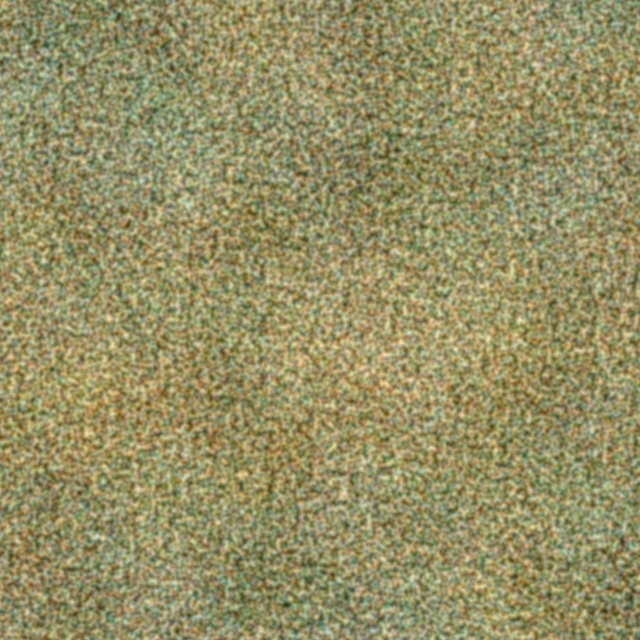
This texture is drawn by a Shadertoy shader. Its source:

```glsl
// Fine olive and straw coloured grain, like dry felt or short weathered turf.
// Layers of rotated gradient noise set the brightness of the grains, while
// separate layers tint them from grey green to tan in broad soft patches.

const vec3 OLIVE_STRAW = vec3(0.586, 0.566, 0.397);
const vec3 LIGHT_AXIS = vec3(1.0, 0.99, 0.97);
const vec3 WARM_AXIS = vec3(0.75, -0.08, -0.90);
const vec3 GREEN_AXIS = vec3(-0.75, 0.40, -0.10);

// Integer hash giving a unit gradient for a lattice cell
vec2 cellGradient(vec2 cell, uint seed) {
    uvec2 c = uvec2(ivec2(cell));
    uint h = c.x * 1597u + c.y * 51749u + seed * 7919u;
    h = (h ^ (h >> 16)) * 73244475u;
    h = (h ^ (h >> 15)) * 73244475u;
    h ^= h >> 16;
    float angle = 6.28319 * float(h & 65535u) / 65536.0;
    return vec2(cos(angle), sin(angle));
}

// Gradient noise scaled to a deviation of about one
float gradientNoise(vec2 p, uint seed) {
    vec2 cell = floor(p);
    vec2 f = p - cell;
    vec2 u = f * f * f * (f * (f * 6.0 - 15.0) + 10.0);
    vec2 e = vec2(0.0, 1.0);
    float a = dot(cellGradient(cell, seed), f);
    float b = dot(cellGradient(cell + e.yx, seed), f - e.yx);
    float c = dot(cellGradient(cell + e.xy, seed), f - e.xy);
    float d = dot(cellGradient(cell + e.yy, seed), f - e.yy);
    return 4.5 * mix(mix(a, b, u.x), mix(c, d, u.x), u.y);
}

// Each layer has its own rotation, which hides the lattice directions
float layer(vec2 p, float frequency, uint seed) {
    float angle = 0.4 + 1.3 * float(seed);
    float s = sin(angle), c = cos(angle);
    return gradientNoise(mat2(c, s, -s, c) * p * frequency + 17.3, seed);
}

// Soft patches: octaves of falling strength
float patches(vec2 p, float frequency, uint seed) {
    float sum = 0.0, weight = 0.7;
    for (uint i = 0u; i < 4u; i++) {
        sum += weight * layer(p, frequency, seed + i);
        frequency *= 2.1;
        weight *= 0.7;
    }
    return sum;
}

// Brightness of the small grains
float grain(vec2 p, uint seed) {
    return 0.72 * layer(p, 88.0, seed)
         + 0.62 * layer(p, 137.0, seed + 1u)
         + 0.28 * layer(p, 46.0, seed + 2u);
}

void mainImage(out vec4 fragColor, in vec2 fragCoord) {
    vec2 p = fragCoord / iResolution.y;

    // Broad warm band across the middle, rising gently to the right
    float band = exp(-pow((p.y - 0.38 - 0.12 * p.x) / 0.2, 2.0));

    float light = 0.088 * grain(p, 1u)
                + 0.026 * patches(p, 4.0, 11u)
                + 0.025 * (band - 0.4);
    float warm = 0.024 * layer(p, 66.0, 21u)
               + 0.018 * layer(p, 105.0, 22u)
               + 0.016 * patches(p, 3.5, 31u)
               + 0.035 * (band - 0.4);
    float green = 0.019 * layer(p, 58.0, 41u)
                + 0.014 * layer(p, 96.0, 42u)
                + 0.010 * patches(p, 5.0, 51u);

    vec3 color = OLIVE_STRAW + light * LIGHT_AXIS
               + warm * WARM_AXIS + green * GREEN_AXIS;
    fragColor = vec4(clamp(color, 0.0, 1.0), 1.0);
}
```
